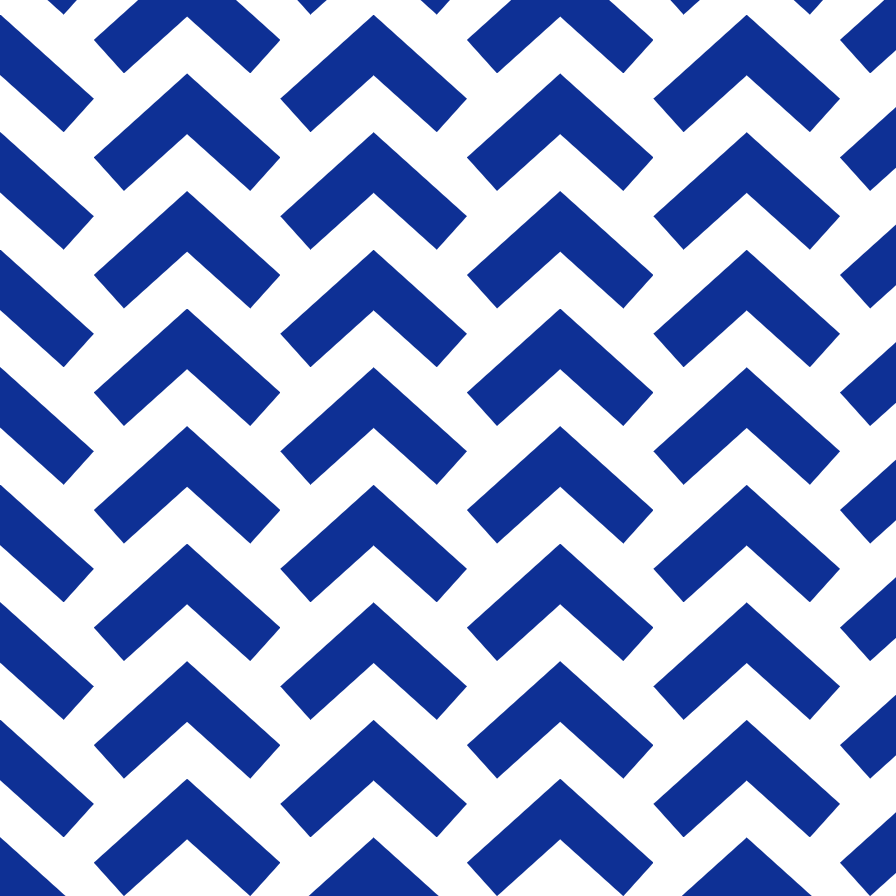
Reproduce this pattern procedurally as a WebGL 2 fragment shader.

```glsl
#version 300 es
precision highp float;
// Columns of blue chevrons pointing up on white, with every other column
// shifted by half a row. Each pixel is folded into one mirrored cell, where
// one arm of the chevron is a slanted bar with a square-cut end.

uniform vec2 u_resolution;
out vec4 fragColor;

const vec3 WHITE = vec3(1.0);
const vec3 BLUE = vec3(0.053, 0.19, 0.585);

const vec2 PITCH = vec2(0.2082, 0.13118);      // column and row spacing
const vec2 FIRST_APEX = vec2(0.2088, 0.918);   // apex of a reference chevron
const vec2 ARM_SLOPE = vec2(80.0, 72.0);       // run and drop of an arm
const float ARM_LENGTH = 0.1401;               // along the outer edge
const float ARM_WIDTH = 0.0503;

// Mirrored cell position: x outward from the axis, y downward from the apex.
vec2 chevronCell(vec2 p, vec2 apex, vec2 pitch) {
    vec2 offset = p - apex;
    float column = floor(offset.x / pitch.x + 0.5);
    float stagger = 0.5 * mod(column, 2.0);
    float across = abs(offset.x - column * pitch.x);
    float below = fract(stagger - offset.y / pitch.y) * pitch.y;
    return vec2(across, below);
}

// Signed distance to one arm, measured from the apex along its outer edge.
float armDistance(vec2 q, vec2 dir, float len, float width) {
    float along = dot(q, dir);
    float depth = dot(q, vec2(-dir.y, dir.x));
    return max(abs(depth - 0.5 * width) - 0.5 * width, along - len);
}

// Antialiased coverage from a signed distance.
float coverage(float dist, float pixel) {
    return clamp(0.5 - dist / pixel, 0.0, 1.0);
}

void main() {
    float pixel = 1.0 / min(u_resolution.x, u_resolution.y);
    vec2 p = gl_FragCoord.xy * pixel;

    vec2 q = chevronCell(p, FIRST_APEX, PITCH);
    float dist = armDistance(q, normalize(ARM_SLOPE), ARM_LENGTH, ARM_WIDTH);

    fragColor = vec4(mix(WHITE, BLUE, coverage(dist, pixel)), 1.0);
}
```
